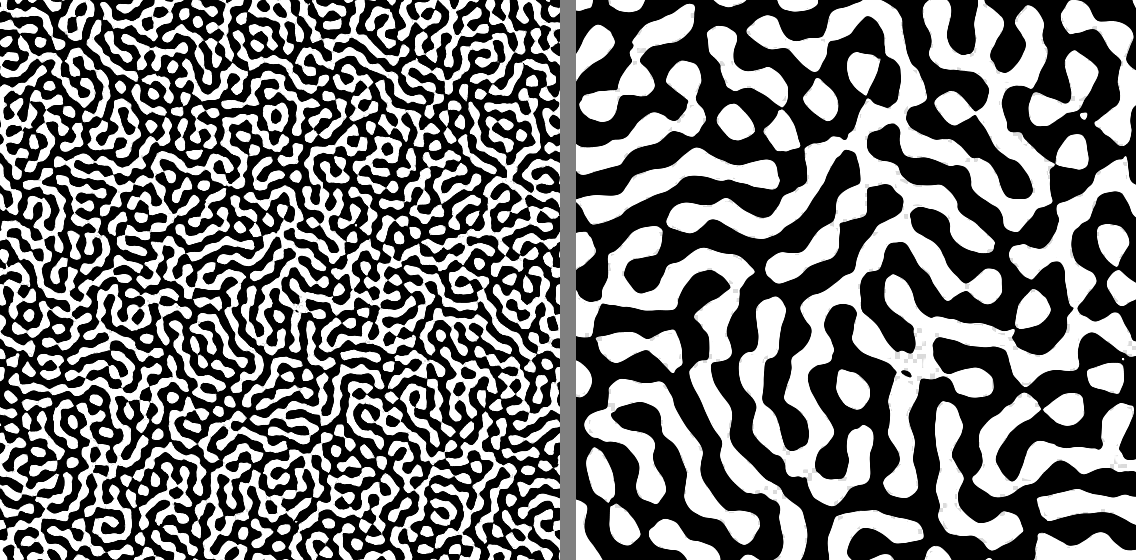
Left, the full canvas; right, a detail of the centre.
Write a WebGL 2 fragment shader that draws this pattern.

```glsl
#version 300 es
precision highp float;
// Labyrinth of short white worms and dots on black, as left by a reaction-diffusion process.
// Random waves of nearly one wavelength are summed, squashed, then passed through a
// ring-shaped band filter that evens out the widths. Whole wave numbers make it tile.

#define WAVES 36        // plane waves in the sum
#define REPEATS 36.0    // stripe periods across the canvas
#define SPREAD 9.0      // range of wave numbers around REPEATS
#define SKEW 0.25       // favours separate worms on joined black
#define GAIN 1.2        // strength of the squash
#define LEVEL 0.03      // cut between black and white
#define SOFTNESS 0.4    // edge half-width, relative to the local slope
#define RIM 0.7         // depth of the speckled zone inside white edges
#define SPECKS 0.15     // share of the rim that is speckled
#define SPECK_GRID 384.0

uniform vec2 u_resolution;
out vec4 fragColor;

const float TAU = 6.2831853;
const vec3 BLACK = vec3(0.0);
const vec3 WHITE = vec3(1.0);
const vec3 SPECK_GREY = vec3(0.86);

vec3 waves[WAVES];      // xy: whole wave vector, z: phase

float hash(vec2 cell) {
  uvec2 q = uvec2(cell) * uvec2(1597u, 3812u) + 747u;
  uint n = (q.x ^ (q.y * 2891u)) * 277803u;
  n = (n ^ (n >> 15)) * 739397u;
  n = (n ^ (n >> 13)) * 668265u;
  return float((n ^ (n >> 16)) & 65535u) / 65536.0;
}

// Directions cover a half turn evenly; the other half is redundant.
void makeWaves() {
  for (int i = 0; i < WAVES; i++) {
    float id = float(i);
    float angle = 0.5 * TAU * (id + hash(vec2(id, 1.0))) / float(WAVES);
    float radius = REPEATS + SPREAD * (hash(vec2(id, 2.0)) - 0.5);
    vec2 wave = round(radius * vec2(cos(angle), sin(angle)));
    waves[i] = vec3(wave, TAU * hash(vec2(id, 3.0)));
  }
}

// Wave sum of unit variance, skewed towards peaks and limited to -1..1.
float squashedField(vec2 p) {
  float sum = 0.0;
  for (int i = 0; i < WAVES; i++) {
    sum += cos(TAU * dot(waves[i].xy, p) + waves[i].z);
  }
  float f = sum * sqrt(2.0 / float(WAVES));
  return tanh(GAIN * (f + SKEW * (f * f - 1.0)));
}

// Mean of the field on a circle; the radius is in wavelengths.
float ringMean(vec2 p, float radius, int taps) {
  float sum = 0.0;
  for (int i = 0; i < taps; i++) {
    float angle = TAU * (float(i) + 0.25) / float(taps);
    sum += squashedField(p + radius / REPEATS * vec2(cos(angle), sin(angle)));
  }
  return sum / float(taps);
}

// Inhibiting near ring and supporting far ring; the weights cancel the mean.
float labyrinth(vec2 p) {
  return squashedField(p) - 2.2 * ringMean(p, 0.61, 6) + 1.2 * ringMean(p, 1.117, 10);
}

void main() {
  vec2 p = gl_FragCoord.xy / u_resolution;
  makeWaves();

  // Worms with crisp, smoothed edges
  float height = labyrinth(p) - LEVEL;
  float edge = SOFTNESS * fwidth(height) + 1e-4;
  float worm = smoothstep(-edge, edge, height);

  // Sparse pale specks just inside the edges
  float rim = 1.0 - smoothstep(0.8 * RIM, RIM, height);
  float speck = rim * step(hash(floor(p * SPECK_GRID)), SPECKS);

  vec3 color = mix(BLACK, mix(WHITE, SPECK_GREY, speck), worm);
  fragColor = vec4(color, 1.0);
}
```
